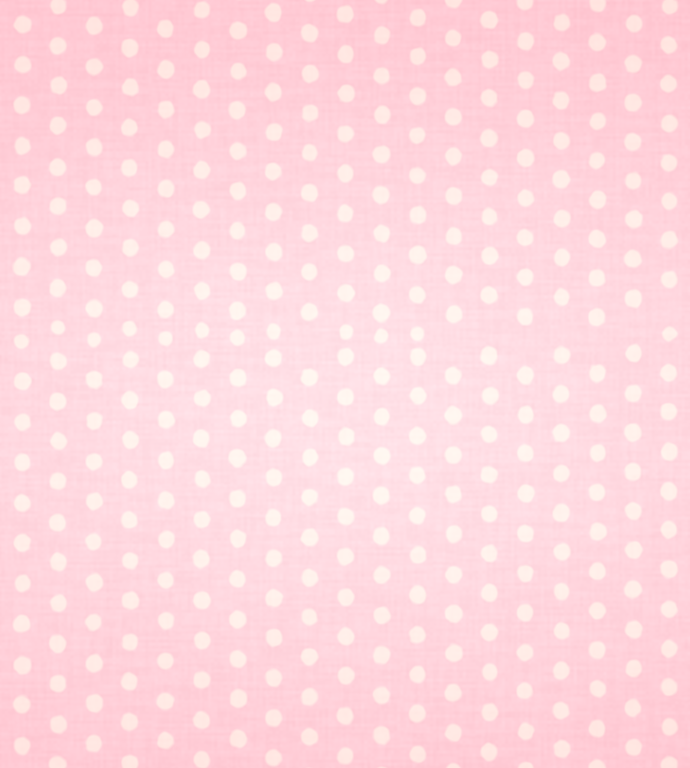
A Shadertoy shader for this pattern:

```glsl
// Cream polka dots in staggered columns on pale pink linen, with a seam across the middle.
#define COLUMNS 19.19        // canvas width in column pitches
#define DOT_RADIUS 0.236
#define EDGE_SOFTNESS 0.05
#define TOP_END 9.48         // last dot centre allowed above the seam
#define BOTTOM_START 9.10    // first dot centre allowed below the seam
#define WEAVE 0.034
#define PINK_LIGHT vec3(1.0, 0.880, 0.905)
#define PINK_DEEP vec3(1.0, 0.780, 0.822)
#define CREAM_LIGHT vec3(1.0, 0.972, 0.945)
#define CREAM_DEEP vec3(1.0, 0.895, 0.875)

float hash(vec2 p) {
    vec3 q = fract(vec3(p.xyx) * 0.1031);
    q += dot(q, q.yzx + 33.33);
    return fract((q.x + q.y) * q.z);
}

float noise(vec2 p) {
    vec2 i = floor(p), f = fract(p);
    f = f * f * (3.0 - 2.0 * f);
    return mix(mix(hash(i), hash(i + vec2(1, 0)), f.x),
               mix(hash(i + vec2(0, 1)), hash(i + vec2(1, 1)), f.x), f.y);
}

// Coverage of the nearest dot in a column whose rows begin at start.
float dotRow(vec2 p, float column, float start, float pitch, float first, float last) {
    float stagger = 0.5 * mod(column, 2.0);
    float row = round((p.y - start) / pitch - stagger) + stagger;
    float centreY = start + row * pitch;
    float seamGap = abs(centreY - 0.5 * (TOP_END + BOTTOM_START));

    // Dots outside this half, and some along the seam, are lost.
    bool worn = column == 8.0 || (column > 11.0 && column < 18.0);
    if (centreY < first || centreY > last || (worn && seamGap < 0.2)) return 0.0;

    // Hand-printed variation in place, size and outline.
    vec2 id = vec2(column, row * 2.0) + 40.0;
    vec2 jitter = (vec2(hash(id), hash(id + 71.0)) - 0.5) * 0.035;
    vec2 d = p - vec2(column + 0.614, centreY) - jitter;
    float radius = DOT_RADIUS * (0.96 + 0.08 * hash(id + 19.0));
    radius *= mix(0.87, 1.0, smoothstep(0.15, 0.4, seamGap));
    float outline = (noise(p * 7.0) - 0.5) * 0.04;
    float soft = max(EDGE_SOFTNESS, 0.8 * COLUMNS / iResolution.x);
    float dist = length(d * vec2(1.03, 0.97)) - radius + outline;
    return 1.0 - smoothstep(-soft, soft, dist);
}

// Linen threads in both directions, centred on zero.
float linen(vec2 p) {
    float across = noise(p * vec2(1.3, 12.0)) - 0.5;
    float down = noise(p * vec2(12.0, 1.5) + 57.0) - 0.5;
    float grain = noise(p * 11.0 + 23.0) - 0.5;
    return 0.65 * across + 0.5 * down + 0.45 * grain;
}

void mainImage(out vec4 fragColor, in vec2 fragCoord) {
    vec2 uv = fragCoord / iResolution.xy;
    vec2 p = vec2(fragCoord.x, iResolution.y - fragCoord.y) * COLUMNS / iResolution.x;
    float column = round(p.x - 0.614);

    // Two dot lattices meet at the seam; their rows drift across the cloth.
    float topEnd = column > 17.0 ? 8.7 : TOP_END;
    float upper = dotRow(p, column, 0.669 + 0.0326 * column,
                         1.124 - 0.0021 * column, -2.0, topEnd);
    float lower = dotRow(p, column, 10.6 - 0.0126 * column,
                         1.1255 - 0.0018 * column, BOTTOM_START, 30.0);
    float dots = max(upper, lower);

    // Faded centre, deeper colour towards the borders.
    float fade = length((uv - vec2(0.5, 0.47)) * vec2(0.95, 1.75));
    fade = smoothstep(0.0, 1.15, fade + 0.06 * (noise(p * 0.6) - 0.5));
    vec3 ground = mix(PINK_LIGHT, PINK_DEEP, fade);
    vec3 cream = mix(CREAM_LIGHT, CREAM_DEEP, fade);

    // Print the dots, then let the weave show through.
    float ink = dots * (0.94 + 0.06 * noise(p * 8.0));
    vec3 color = mix(ground, cream, ink);
    color += WEAVE * linen(p) * mix(1.0, 0.4, dots) * vec3(0.3, 1.0, 0.9);
    fragColor = vec4(clamp(color, 0.0, 1.0), 1.0);
}
```
